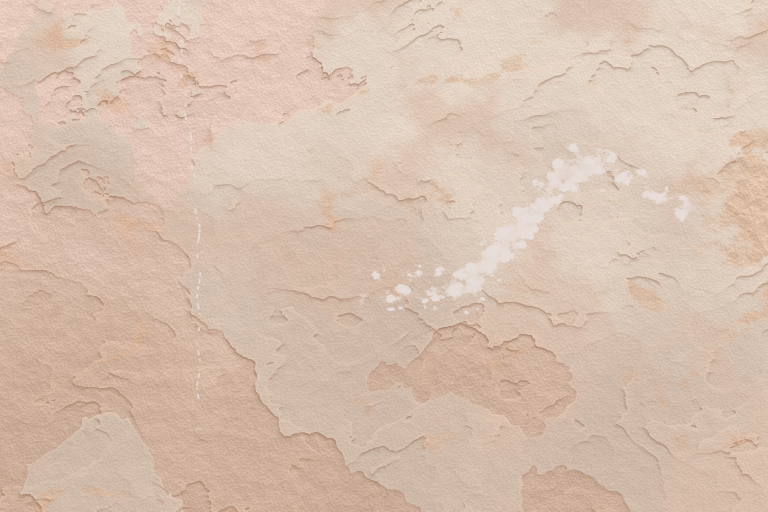
Write a Shadertoy shader that draws this texture.

```glsl
// Flaking sandstone: a buff upper sheet broken away from rosy, sandy rock.
// Cellular noise warped by layered sines shapes ragged ledges; the distance
// to each ledge gives its shadow and rim. A pale mineral vein and grain follow.

#define LIGHT vec2(0.30, 0.954)
#define RAGGED 0.42
#define LEDGE_LEVELS 7.0
#define SHADOW_WIDTH 0.0032
#define RIM_WIDTH 0.0040
#define GRAIN 0.060
#define ROUGHNESS 0.20
#define SHADOW_COLOR vec3(0.56, 0.40, 0.30)
#define RIM_COLOR vec3(0.95, 0.83, 0.74)
#define SCUFF_COLOR vec3(0.85, 0.69, 0.57)
#define VEIN_COLOR vec3(0.91, 0.87, 0.855)

vec2 hash2(vec2 p) {
    vec3 q = fract(p.xyx * vec3(0.1031, 0.1030, 0.0973));
    q += dot(q, q.yzx + 33.33);
    return fract((q.xx + q.yz) * q.zy);
}

// Distance to the nearest scattered point, roughly centred on zero
float cellNoise(vec2 p) {
    vec2 base = floor(p), f = p - base;
    float nearest = 4.0;
    for (int y = -1; y <= 1; y++)
    for (int x = -1; x <= 1; x++) {
        vec2 o = vec2(x, y);
        vec2 d = o + hash2(base + o + 57.0) - f;
        nearest = min(nearest, dot(d, d));
    }
    return sqrt(nearest) - 0.44;
}

float layeredCells(vec2 p) {
    float sum = 0.0, amp = 0.5;
    for (int i = 0; i < 5; i++) {
        sum += amp * cellNoise(p);
        p = mat2(1.62, 1.22, -1.22, 1.62) * p + 7.3;
        amp *= 0.48;
    }
    return sum;
}

vec2 sineWarp(vec2 p) {
    p += 0.030 * sin(p.yx * vec2(9.0, 7.0) + vec2(1.3, 4.1));
    return p + 0.012 * sin(p.yx * vec2(23.0, 19.0) + vec2(2.7, 0.6));
}

float blob(vec2 p, vec2 center, vec2 radius) {
    return (1.0 - length((p - center) / radius)) * min(radius.x, radius.y);
}

// x: buff sheet, positive where it survives; y: thin ledges all over
vec2 rockFields(vec2 p) {
    float border = 0.40 + 0.30 * smoothstep(0.68, 0.84, p.y)
                 + 0.45 * pow(max(1.0 - p.y / 0.4, 0.0), 1.6);
    float sheet = p.x - border;
    sheet = max(sheet, blob(p, vec2(0.23, 0.87), vec2(0.12, 0.17)));
    sheet = max(sheet, blob(p, vec2(0.19, 0.04), vec2(0.09, 0.10)));
    sheet = min(sheet, -blob(p, vec2(0.95, 0.24), vec2(0.09, 0.07)));
    sheet = min(sheet, -blob(p, vec2(1.11, 0.04), vec2(0.07, 0.05)));
    vec2 w = sineWarp(p);
    return vec2(clamp(sheet, -0.2, 0.2) + RAGGED * layeredCells(w * 3.5),
                layeredCells(w * vec2(2.6, 4.0) + 11.0));
}

// x: shadow on the low side, y: lit rim on the high side
vec2 ledgeShade(float d, vec2 slope, float aa) {
    float facing = dot(slope, LIGHT) / (length(slope) + 1e-4);
    float high = smoothstep(-aa, aa, d);
    float shadow = (1.0 - high) * exp(min(d, 0.0) / SHADOW_WIDTH);
    float rim = high * exp(-max(d, 0.0) / RIM_WIDTH);
    return vec2(shadow * smoothstep(-0.2, 0.8, facing), rim * (0.7 - 0.3 * facing));
}

void mainImage(out vec4 fragColor, in vec2 fragCoord) {
    vec2 p = fragCoord / iResolution.y;
    float aa = 0.7 / iResolution.y;

    // Fields, slopes and distances to the broken edges
    vec2 e = vec2(0.002, 0.0);
    vec2 field = rockFields(p);
    vec2 dx = (rockFields(p + e.xy) - field) / e.x;
    vec2 dy = (rockFields(p + e.yx) - field) / e.x;
    vec2 sheetSlope = vec2(dx.x, dy.x), ledgeSlope = vec2(dx.y, dy.y);
    float sheetDist = field.x / max(length(sheetSlope), 0.35);
    float level = field.y * LEDGE_LEVELS;
    float ledgeDist = (fract(level) - 0.5) / (LEDGE_LEVELS * max(length(ledgeSlope), 0.35));
    float sheet = smoothstep(-aa, aa, sheetDist);
    float terrace = floor(level) + smoothstep(-aa, aa, ledgeDist);

    // Base colours: both rocks pale upwards, the sheet carries rosy stains
    float cloud = layeredCells(sineWarp(p) * 2.6 + 31.0);
    vec3 rose = mix(vec3(0.800, 0.680, 0.600), vec3(0.895, 0.785, 0.730),
                    smoothstep(0.05, 0.95, p.y + 0.6 * cloud));
    vec3 buff = mix(vec3(0.815, 0.732, 0.668), vec3(0.892, 0.832, 0.775),
                    smoothstep(0.2, 0.95, p.y + 0.35 * (p.x - 0.9) + 0.7 * cloud));
    float stain = smoothstep(-0.02, 0.18, layeredCells(p * 4.0 + 53.0));
    buff = mix(buff, vec3(0.850, 0.735, 0.660), 0.65 * stain);
    vec3 color = mix(rose, buff, sheet) + 0.007 * terrace;

    // Orange scuffs, and one deep scar at the right
    float patchy = smoothstep(-0.16, 0.18, cellNoise(p * 6.0 + 3.0));
    float scuffNoise = layeredCells(sineWarp(p) * vec2(8.0, 12.0) + 17.0);
    float scar = smoothstep(-0.02, 0.03, blob(p, vec2(1.45, 0.58), vec2(0.09, 0.08)) + 0.25 * scuffNoise);
    float scuff = max(smoothstep(0.10, 0.20, scuffNoise) * patchy, scar);
    color = mix(color, SCUFF_COLOR, 0.6 * scuff);

    // Sandy relief, coarser where the sheet is gone, then fine grain
    float bare = max(1.0 - sheet, scuff);
    float bump = layeredCells(p * 26.0) - layeredCells(p * 26.0 + LIGHT * 0.11);
    color += ROUGHNESS * bump * (mix(0.55, 1.0, bare) + scar);
    float grain = cellNoise(p * 210.0) - cellNoise(p * 210.0 + LIGHT * 0.6);
    color += GRAIN * grain * mix(0.85, 1.1, bare);

    // Ledges fade in and out along their length
    vec2 shade = ledgeShade(sheetDist, sheetSlope, aa) * mix(0.35, 0.95, patchy);
    shade = max(shade, ledgeShade(ledgeDist, ledgeSlope, aa) * mix(0.12, 0.75, patchy));
    color = mix(color, RIM_COLOR, 0.7 * shade.y);
    color = mix(color, SHADOW_COLOR, 0.85 * shade.x);

    // Crumbly pale vein, rising across the sheet and then dipping
    float veinY = 0.435 + 0.245 * smoothstep(0.87, 1.16, p.x)
                - 0.09 * smoothstep(1.17, 1.35, p.x) + 0.006 * sin(p.x * 47.0);
    float crumble = layeredCells(p * vec2(26.0, 34.0) + 5.0);
    float veinWidth = 0.007 + 0.024 * smoothstep(0.82, 0.95, p.x) * smoothstep(1.23, 1.12, p.x);
    float vein = smoothstep(0.008, -0.010, abs(p.y - veinY) - veinWidth + 0.14 * crumble);
    vein *= smoothstep(0.69, 0.73, p.x) * smoothstep(1.37, 1.33, p.x);
    color = mix(color, VEIN_COLOR, clamp(vein * (0.75 - 1.5 * crumble), 0.0, 0.95));

    // Faint chalky dashes down the left side
    float lineX = 0.388 - 0.04 * smoothstep(0.5, 1.0, p.y) + 0.003 * sin(p.y * 71.0);
    float dashes = smoothstep(0.02, -0.12, cellNoise(vec2(3.0, p.y * 90.0)));
    float chalk = smoothstep(0.002 + aa, 0.002 - aa, abs(p.x - lineX));
    color = mix(color, VEIN_COLOR, 0.8 * chalk * dashes * smoothstep(0.15, 0.18, p.y));

    fragColor = vec4(clamp(color, 0.0, 1.0), 1.0);
}
```
